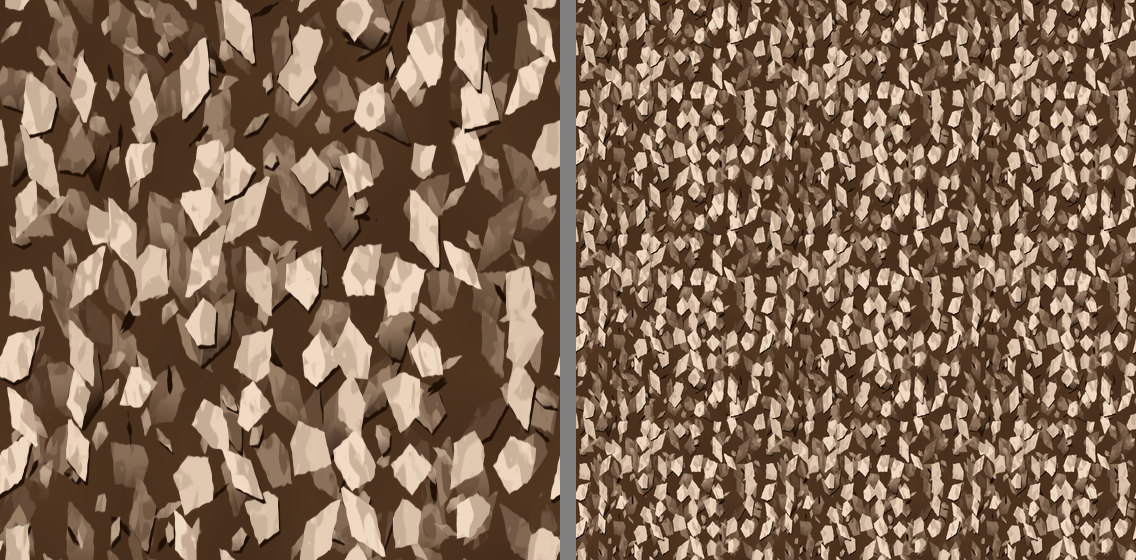
Left, the tile; right, the same tile 3 across and 3 down.
Reproduce this pattern procedurally as a three.js fragment shader.

```glsl
// Layered angular stone shards in cream and umber over dark brown ground, tiling.
varying vec2 vUv;

const vec3 BLACK  = vec3(0.12, 0.06, 0.02);
const vec3 GROUND = vec3(0.30, 0.20, 0.12);
const vec3 UMBER  = vec3(0.43, 0.33, 0.25);
const vec3 MID    = vec3(0.58, 0.48, 0.39);
const vec3 LIGHT  = vec3(0.76, 0.66, 0.57);
const vec3 CREAM  = vec3(0.95, 0.86, 0.77);
const float EDGE = 0.0013;            // half width of a smoothed edge
const float JITTER = 0.62;            // scatter within a cell
const float RHOMB_SHARE = 0.38;       // share of leaning rhombs
const float SHADOW_SHARE = 0.24;      // share of shards with a black underside
const vec2 SHADOW_OFFSET = vec2(0.003, -0.006);
const vec2 CHIP_SCALE = vec2(75.0, 32.0);
const float TAU = 6.2831853;

vec2 hash2(vec2 p) {
  vec3 q = fract(p.xyx * vec3(0.1031, 0.1030, 0.0973));
  q += dot(q, q.yzx + 33.33);
  return fract((q.xx + q.yz) * q.zy);
}

// Value noise that wraps; linear blending keeps its contours angular.
float noise(vec2 p, float period) {
  vec2 i = floor(p), f = p - i;
  vec2 a = mod(i, period), b = mod(i + 1.0, period);
  return mix(mix(hash2(a).x, hash2(vec2(b.x, a.y)).x, f.x),
             mix(hash2(vec2(a.x, b.y)).x, hash2(b).x, f.x), f.y);
}

mat2 turn(float a) {
  float c = cos(a), s = sin(a);
  return mat2(c, s, -s, c);
}

// Convex shard in unit space: a slanted rhomb or an uneven pentagon.
float shard(vec2 q, vec2 seed, float kind) {
  float d = -1.0;
  if (kind < RHOMB_SHARE) {
    float side = kind < RHOMB_SHARE * 0.6 ? 1.0 : -1.0;
    d = max(abs(q.x + 0.1 * side * q.y), abs(dot(q, vec2(0.54 * side, 0.84)))) - 0.67;
  } else {
    for (int i = 0; i < 5; i++) {
      vec2 r = hash2(seed + float(i) * 7.0 + 3.0);
      float a = (float(i) + 0.75 * (r.x - 0.5)) * TAU / 5.0 + kind * TAU;
      d = max(d, dot(q, vec2(cos(a), sin(a))) - mix(0.62, 0.96, r.y));
    }
  }
  return max(d, max(abs(q.x) - 1.1, abs(q.y) - 1.2));
}

// Paints one scattered layer over col; cells wrap at the canvas edge.
void paintLayer(inout vec3 col, vec2 p, vec2 grid, vec2 halfSize, float presence,
                vec3 shade, vec3 base, float lean, float fade, float seed) {
  vec2 home = floor(p * grid);
  for (int j = -1; j <= 1; j++) {
    for (int i = -1; i <= 1; i++) {
      vec2 cell = home + vec2(float(i), float(j));
      vec2 id = mod(cell, grid) + seed;
      vec2 pick = hash2(id + 211.0);
      if (pick.x > presence) continue;
      vec2 form = hash2(id + 97.0);
      vec2 look = hash2(id + 151.0);
      vec2 local = p - (cell + 0.5 + JITTER * (hash2(id) - 0.5)) / grid;
      mat2 tilt = turn((form.x - 0.5) * lean);
      vec2 size = halfSize * mix(0.78, 1.15, look.y);
      vec2 q = tilt * local / size;
      float unit = size.x;

      // Black underside
      if (pick.y < SHADOW_SHARE) {
        float under = shard(tilt * (local - SHADOW_OFFSET) / size, id, form.y) * unit;
        col = mix(col, BLACK, 1.0 - smoothstep(-EDGE, EDGE, under));
      }

      // Chipped outline
      vec2 grain = turn(0.5 * (look.x - 0.5)) * local * CHIP_SCALE + id * 3.0;
      float chip = noise(grain, 64.0);
      float d = shard(q, id, form.y) * unit + (noise(grain * 2.3, 64.0) - 0.5) * 0.0035;
      float cover = 1.0 - smoothstep(-EDGE, EDGE, d);

      // Flat facets: a leaning split broken by streaks
      float split = dot(q, vec2(0.26, 0.10) * (look.x < 0.5 ? -1.0 : 1.0));
      float facet = smoothstep(-0.06, 0.06, chip + split - 0.46);
      float glint = smoothstep(-0.06, 0.06, noise(grain * 1.6 + 17.0, 64.0) - 0.76);
      vec3 lit = mix(base, shade, 0.55 * look.x * look.x);
      vec3 stone = mix(mix(shade, base, 0.25 * look.y), lit, facet);
      stone = mix(stone, mix(shade, base, 0.6), glint * 0.8);

      // Some shards sink softly into the ground
      float sink = fade * step(0.5, look.y);
      cover *= mix(1.0, smoothstep(-1.1, 0.3, q.y), sink);
      col = mix(col, stone, cover);
    }
  }
}

void main() {
  vec2 p = fract(vUv);
  vec3 col = GROUND * mix(0.9, 1.08, noise(p * 9.0, 9.0));

  // Back to front: sunken, dull, splinters, fragments, pale
  paintLayer(col, p, vec2(10.0, 9.0), vec2(0.034, 0.054), 0.5, GROUND, UMBER, 0.9, 0.9, 11.0);
  paintLayer(col, p, vec2(11.0, 9.0), vec2(0.033, 0.054), 0.72, UMBER, MID * 1.04, 0.7, 0.6, 37.0);
  paintLayer(col, p, vec2(12.0, 11.0), vec2(0.005, 0.021), 0.32, BLACK, BLACK, 2.2, 0.0, 59.0);
  paintLayer(col, p, vec2(18.0, 15.0), vec2(0.012, 0.022), 0.42, MID, LIGHT, 1.8, 0.4, 83.0);
  paintLayer(col, p, vec2(10.0, 9.0), vec2(0.034, 0.051), 0.74, LIGHT, CREAM, 0.7, 0.0, 131.0);

  gl_FragColor = vec4(col, 1.0);
}
```
